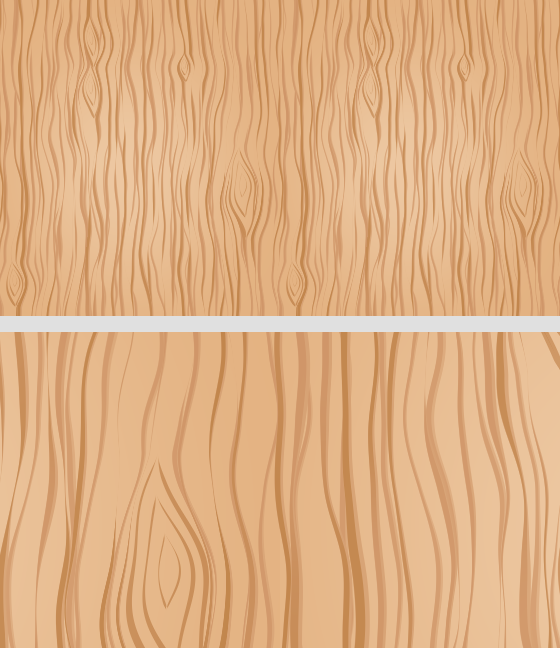
Top: the whole. Bottom: its middle third, enlarged.
A Shadertoy shader for this texture:

```glsl
// Cartoon wood grain: wavy vertical strands bending around pointed knots, tiled twice across.
#define REPEATS 2.0
#define STRANDS 30.0
#define FINE_STRANDS 22.0
#define STRAND_WIDTH 0.0061
#define FINE_WIDTH 0.0042
#define BEND_REACH 0.050
#define LIGHT_WOOD vec3(0.928, 0.782, 0.632)
#define EDGE_WOOD vec3(0.892, 0.700, 0.510)
#define SOFT_GRAIN vec3(0.842, 0.635, 0.455)
#define PINK_GRAIN vec3(0.815, 0.588, 0.410)
#define DARK_GRAIN vec3(0.760, 0.525, 0.300)

// Knots: centre x, centre y, half width, half height, in canvas heights
const int KNOT_COUNT = 5;
const vec4 KNOTS[KNOT_COUNT] = vec4[KNOT_COUNT](
    vec4(0.290, 0.865, 0.021, 0.085),
    vec4(0.290, 0.710, 0.024, 0.090),
    vec4(0.585, 0.785, 0.016, 0.047),
    vec4(0.768, 0.390, 0.040, 0.150),
    vec4(0.045, 0.100, 0.025, 0.075));

float hash(vec2 p) {
    vec3 q = fract(vec3(p.xyx) * 0.1031);
    q += dot(q, q.yzx + 33.33);
    return fract((q.x + q.y) * q.z);
}

// Smooth noise along y, independent for every key
float noise(float key, float y) {
    float cell = floor(y), f = fract(y);
    f = f * f * (3.0 - 2.0 * f);
    return mix(hash(vec2(key, cell)), hash(vec2(key, cell + 1.0)), f);
}

float stroke(float dist, float halfWidth, float px) {
    return clamp((halfWidth - dist) / px + 0.5, 0.0, 1.0) * clamp(2.0 * halfWidth / px, 0.0, 1.0);
}

// Half width of a pointed lens, t = -1 to 1 along its axis
float lens(float t) {
    float k = max(1.0 - t * t, 0.0);
    return k * sqrt(k);
}

// Tapering strands: x = soft body, y = dark core, z = pinkness of the core
vec3 strands(float u, float y, float width, float count, float halfWidth, float seed, float px) {
    float pitch = width / count;
    float cell = floor(u / pitch);
    vec3 result = vec3(0.0);
    for (int j = -1; j <= 1; j++) {
        float id = cell + float(j);
        float key = mod(id, count) + seed;
        float shift = 0.35 * (hash(vec2(key, 71.0)) - 0.5);
        shift += 0.75 * (noise(key + 40.0, y * 5.0 + 9.0) - 0.5);
        shift += 0.30 * (noise(key + 80.0, y * 14.0 + 5.0) - 0.5);
        float side = u - (id + 0.5 + shift) * pitch;
        float swell = smoothstep(-0.05, 0.85, noise(key + 120.0, y * 8.0 + 3.0));
        float w = halfWidth * swell * mix(0.7, 1.25, hash(vec2(key, 17.0)));
        float core = stroke(abs(side + 0.30 * w), 0.65 * w, px);
        result.x = max(result.x, stroke(abs(side), w, px));
        if (core > result.y) {
            result.y = core;
            result.z = smoothstep(0.25, 0.8, noise(key + 160.0, y * 3.0));
        }
    }
    return result;
}

void mainImage(out vec4 fragColor, in vec2 fragCoord) {
    float px = 1.0 / iResolution.y;
    float width = iResolution.x / iResolution.y / REPEATS;
    float x = mod(fragCoord.x * px, width), y = fragCoord.y * px;
    float angle = 6.28318 * x / width;

    // Shared sway, periodic across the tile
    float u = x + 0.007 * sin(9.0 * y + 2.0 * sin(angle))
                + 0.005 * sin(21.0 * y + 3.0 * cos(angle) + 1.0);

    // Knots push the strands aside and carry nested rings
    float inside = 0.0, rings = 0.0;
    for (int i = 0; i < KNOT_COUNT; i++) {
        vec4 knot = KNOTS[i];
        float dx = mod(x - knot.x + 0.5 * width, width) - 0.5 * width;
        float dy = y - knot.y;
        dx += 0.10 * knot.z * sin(dy * 45.0 + float(i)) + 0.08 * dy;
        float bulge = knot.z * lens(dy / knot.w);
        float gap = abs(dx) - bulge;
        u -= sign(dx) * bulge * exp(-max(gap, 0.0) / BEND_REACH);
        inside = max(inside, clamp(0.5 - gap / px, 0.0, 1.0) * step(abs(dy), knot.w));
        for (int r = 0; r < 3; r++) {
            float size = 1.0 - 0.36 * float(r);
            float t = (dy - 0.08 * knot.w * float(r)) / (knot.w * size);
            float edge = knot.z * size * lens(t);
            float slope = 3.0 * knot.z / knot.w * t * sqrt(max(1.0 - t * t, 0.0));
            float dist = abs(abs(dx) - edge) / sqrt(1.0 + slope * slope);
            float w = (0.0013 + 0.065 * knot.z) * size * (1.0 - 0.55 * t);
            w *= smoothstep(1.0, 0.8, abs(t)) * (0.7 + 0.3 * sign(dx) * sin(3.0 * t + float(r)));
            rings = max(rings, stroke(dist, w, px));
        }
    }

    // Board lit from the middle of each tile
    vec2 fromCentre = vec2(x / width - 0.45, y - 0.46) * vec2(1.6, 1.6);
    float shade = smoothstep(0.05, 0.95, length(fromCentre));
    vec3 color = mix(LIGHT_WOOD, EDGE_WOOD, shade);

    // Fine pink strands below, broad dark strands above, rings on top
    float heavy = mix(0.85, 1.08, shade);
    vec3 fine = strands(u, y, width, FINE_STRANDS, FINE_WIDTH * heavy, 300.0, px);
    vec3 broad = strands(u, y, width, STRANDS, STRAND_WIDTH * heavy, 0.0, px);
    float open = 1.0 - inside;
    float strength = mix(0.72, 1.0, shade);
    color = mix(color, SOFT_GRAIN, 0.75 * fine.x * open * strength);
    color = mix(color, PINK_GRAIN, 0.8 * fine.y * open * strength);
    color = mix(color, SOFT_GRAIN, broad.x * open * mix(0.8, 1.0, shade));
    color = mix(color, mix(DARK_GRAIN, PINK_GRAIN, broad.z), broad.y * open * strength);
    color = mix(color, mix(DARK_GRAIN, PINK_GRAIN, 0.3), 0.95 * rings * strength);
    fragColor = vec4(color, 1.0);
}
```
